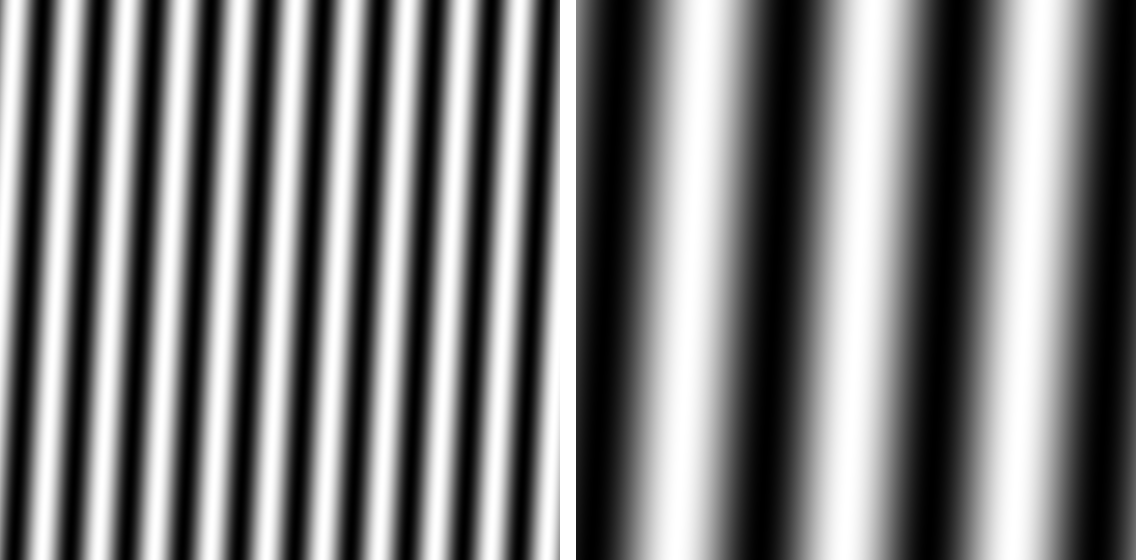
Left: the whole. Right: its middle third, enlarged.
Give the GLSL for this pattern, as a WebGL 2 fragment shader.

```glsl
#version 300 es
precision highp float;
// Soft black and white stripes, ten across, leaning slightly to the right.
// One sine wave runs along an axis tilted from the horizontal; its height
// blends between the two stripe colours.

uniform vec2 u_resolution;
out vec4 fragColor;

const float TAU = 6.2831853;
const float STRIPE_COUNT = 10.0;              // stripes per canvas width
const float TILT = radians(3.0);              // lean from the vertical
const vec2 CREST_POINT = vec2(0.5015, 0.5);   // a point on a bright crest
const vec3 DARK_COLOR = vec3(0.0);
const vec3 LIGHT_COLOR = vec3(1.0);

// Smooth wave from 0 to 1, with a crest at every whole number.
float sineStripe(float cycles) {
    return 0.5 + 0.5 * cos(TAU * cycles);
}

void main() {
    vec2 uv = gl_FragCoord.xy / u_resolution;

    // Distance across the stripes, measured from a crest
    vec2 acrossAxis = vec2(cos(TILT), -sin(TILT));
    float across = dot(uv - CREST_POINT, acrossAxis);

    float brightness = sineStripe(across * STRIPE_COUNT);
    fragColor = vec4(mix(DARK_COLOR, LIGHT_COLOR, brightness), 1.0);
}
```
